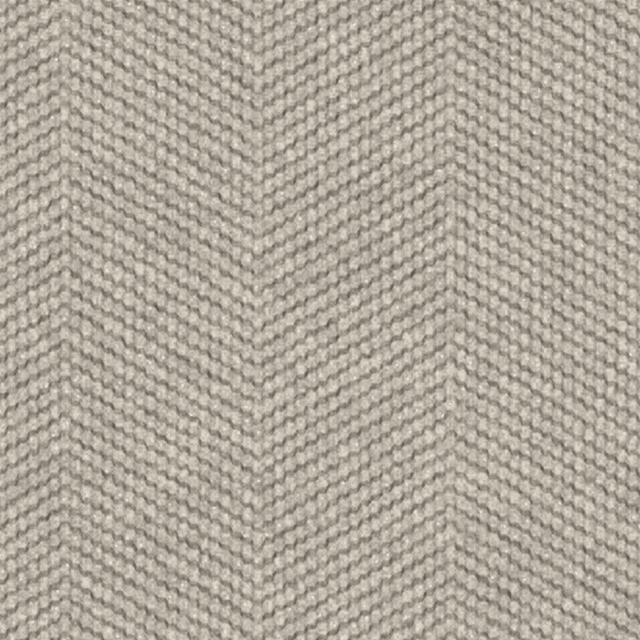
A WebGL 2 fragment shader for this texture:

```glsl
#version 300 es
precision highp float;

#define STRIPE_WIDTH 0.301
#define FIRST_FOLD 0.102
#define THREADS 18.0
#define ROWS 35.0
#define TWILL_STEP 0.35
#define GAP_DEPTH 0.60
#define SIDE_DEPTH 0.20
#define FIBRE_AMOUNT 0.62
#define WOBBLE 0.16
#define SPECK_CHANCE 0.14
#define SPECK_RADIUS 0.0036

uniform vec2 u_resolution;
out vec4 fragColor;

const vec3 SHADOW = vec3(0.375, 0.345, 0.315);
const vec3 YARN = vec3(0.825, 0.795, 0.74);
const vec3 SPECK = vec3(0.92, 0.90, 0.86);

float hash(vec2 p) {
    return fract(sin(dot(p, vec2(127.1, 311.7))) * 43758.5453);
}

float noise(vec2 p) {
    vec2 cell = floor(p);
    vec2 f = fract(p);
    f = f * f * (3.0 - 2.0 * f);
    float low = mix(hash(cell), hash(cell + vec2(1.0, 0.0)), f.x);
    float high = mix(hash(cell + vec2(0.0, 1.0)), hash(cell + 1.0), f.x);
    return mix(low, high, f.y);
}

// Height of the twill line, rising and falling between folds
float zigzag(float thread) {
    return abs(mod(thread, 2.0 * THREADS) - THREADS);
}

void main() {
    vec2 uv = gl_FragCoord.xy / u_resolution;

    // Slightly uneven threads
    float threadWidth = STRIPE_WIDTH / THREADS;
    float column = (uv.x - FIRST_FOLD) / threadWidth;
    column += WOBBLE * (noise(uv * vec2(45.0, 70.0)) - 0.5);
    float stairs = floor(column) + smoothstep(0.22, 0.78, fract(column));

    // Diagonal rows, stepped once per thread
    float row = uv.y * ROWS - TWILL_STEP * zigzag(stairs);
    row += WOBBLE * (noise(uv * vec2(60.0, 50.0) + 17.0) - 0.5);
    row += 0.15 * (noise(uv * 5.0 + 31.0) - 0.5);
    vec2 stitch = vec2(floor(column + 0.5), floor(row));
    vec2 local = vec2(fract(column + 0.5), fract(row)) - 0.5;

    // Dark gaps between rows, deepest beside each thread, and faint grooves
    float gap = smoothstep(0.23, 0.43, abs(local.y));
    float side = smoothstep(0.20, 0.46, abs(local.x));
    float gapWear = 0.70 + 0.45 * noise(uv * 120.0 + 5.0);
    float tone = 0.90 - GAP_DEPTH * gap * gapWear * (0.72 + 0.40 * side);
    tone -= SIDE_DEPTH * side * (1.0 - gap);

    // Fibre grain, stitch variation and broad unevenness
    float fibre = 0.6 * noise(uv * vec2(230.0, 190.0)) + 0.4 * noise(uv * 330.0 + 9.0);
    tone += FIBRE_AMOUNT * (fibre - 0.5);
    tone += 0.10 * (hash(stitch) - 0.5);
    tone += 0.05 * (noise(uv * 9.0 + 3.0) - 0.5);

    // Pale, partly closed ridge along each fold
    float foldDistance = abs(mod(column + 0.5 * THREADS, THREADS) - 0.5 * THREADS);
    tone += 0.10 * gap * (1.0 - smoothstep(0.3, 0.9, foldDistance));
    vec3 color = mix(SHADOW, YARN, clamp(tone, 0.0, 1.1));

    // Small bright flecks on a few stitches
    vec2 jitter = vec2(hash(stitch + 4.3), hash(stitch + 8.9)) - 0.5;
    vec2 offset = (local - 0.5 * jitter) * vec2(threadWidth, 1.0 / ROWS);
    float fleck = 1.0 - smoothstep(0.3 * SPECK_RADIUS, SPECK_RADIUS, length(offset));
    fleck *= step(hash(stitch + 21.7), SPECK_CHANCE);
    color = mix(color, SPECK, 0.85 * fleck);

    fragColor = vec4(color, 1.0);
}
```
